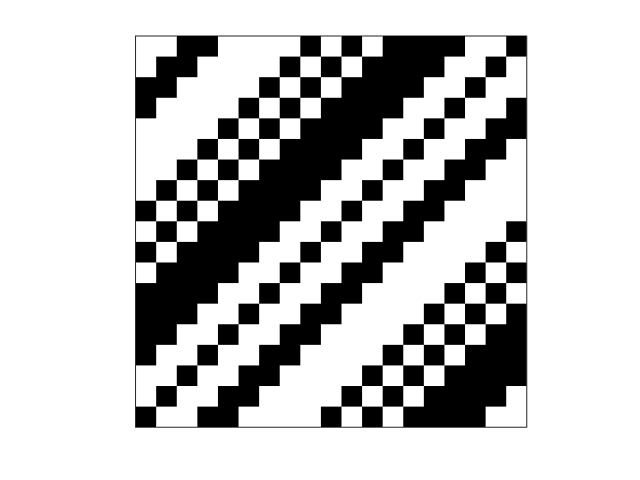
This pattern is drawn by a Shadertoy shader. Its source:

```glsl
// Framed 19 x 19 grid of black and white cells, constant along rising diagonals.

const float CELLS = 19.0;

// Ink of one cell: each bit of the mask is one diagonal of the 19-step cycle.
float cellInk(vec2 cell) {
    if (any(lessThan(cell, vec2(0.0))) || any(greaterThanEqual(cell, vec2(CELLS)))) return 0.0;
    int diagonal = int(mod(cell.x + CELLS - 1.0 - cell.y + 0.5, CELLS));
    return float((0x4F50C >> diagonal) & 1);
}

// Box-filtered grid: blends the four cells that meet at the nearest corner.
float gridInk(vec2 p, float pixel) {
    vec2 corner = floor(p + 0.5);
    vec2 blend = clamp((p - corner) / pixel + 0.5, 0.0, 1.0);
    float lower = mix(cellInk(corner - 1.0), cellInk(corner - vec2(0.0, 1.0)), blend.x);
    float upper = mix(cellInk(corner - vec2(1.0, 0.0)), cellInk(corner), blend.x);
    return mix(lower, upper, blend.y);
}

// Signed distance to an axis-aligned square.
float squareDistance(vec2 p, float halfSide) {
    vec2 d = abs(p) - halfSide;
    return length(max(d, 0.0)) + min(max(d.x, d.y), 0.0);
}

// Pixel coverage of a line, exact even when thinner than a pixel.
float lineInk(float distance, float halfWidth, float pixel) {
    vec2 sides = (distance + vec2(halfWidth, -halfWidth)) / pixel;
    vec2 covered = clamp(sides + 0.5, 0.0, 1.0);
    return covered.x - covered.y;
}

void mainImage(out vec4 fragColor, in vec2 fragCoord) {
    // Canvas height is one unit; the square sits slightly right of and above centre.
    float pixel = 1.0 / iResolution.y;
    float side = 0.815;
    vec2 p = (fragCoord - 0.5175 * iResolution.xy) * pixel;

    float cells = gridInk((p / side + 0.5) * CELLS, pixel * CELLS / side);
    float frame = lineInk(squareDistance(p, 0.5 * side), 0.0009, pixel);

    vec3 paper = vec3(1.0);
    vec3 ink = vec3(0.0);
    fragColor = vec4(mix(paper, ink, max(cells, frame)), 1.0);
}
```
